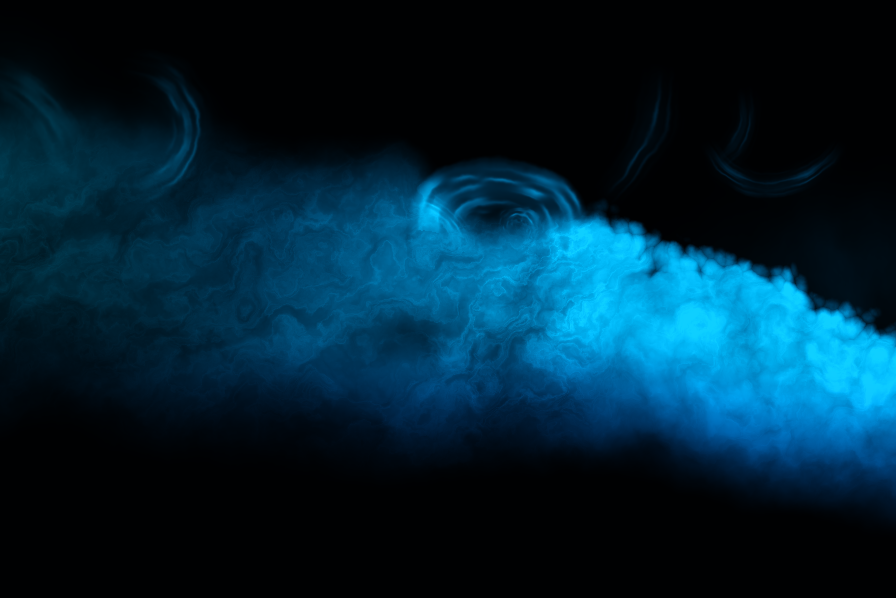
Give the GLSL for this background, as a Shadertoy shader.

```glsl
const vec3 NIGHT = vec3(0.0, 0.003, 0.007);
const vec3 TEAL_TINT = vec3(0.0, 1.0, 0.82);
const vec3 BLUE_TINT = vec3(0.0, 0.84, 1.04);
const float WARP = 0.10;          // large swirl of the smoke
const float PUFF_HEIGHT = 0.075;  // size of the billows on the right
const float PEAK_GREEN = 0.77;
const float FILAMENTS = 0.42;     // strength of the fine threads

float hash(vec2 p) {
    vec3 h = fract(vec3(p.xyx) * 0.1031);
    h += dot(h, h.yzx + 33.33);
    return fract((h.x + h.y) * h.z);
}
float noise(vec2 p) {
    vec2 cell = floor(p), f = fract(p), e = vec2(0.0, 1.0);
    f = f * f * (3.0 - 2.0 * f);
    return mix(mix(hash(cell), hash(cell + e.yx), f.x),
               mix(hash(cell + e), hash(cell + e.yy), f.x), f.y);
}
float fbm(vec2 p) {
    float sum = 0.0, weight = 0.5;
    for (int i = 0; i < 6; i++) {
        sum += weight * noise(p);
        p = mat2(1.6, 1.2, -1.2, 1.6) * p + 17.3;
        weight *= 0.5;
    }
    return sum;
}
// Rounded lumps: one at the middle of each cell
float lumps(vec2 p) {
    float nearest = 1.0;
    for (int i = 0; i < 9; i++) {
        vec2 cell = floor(p) + vec2(i % 3 - 1, i / 3 - 1);
        vec2 d = p - cell - vec2(hash(cell), hash(cell + 41.7));
        nearest = min(nearest, dot(d, d));
    }
    return 1.0 - nearest;
}
// Thin bright creases
float threads(vec2 p) {
    float a = 1.0 - abs(2.0 * fbm(p) - 0.98);
    float b = 1.0 - abs(2.0 * fbm(p * 1.9 + 31.0) - 0.98);
    return 0.5 * (pow(a, 5.0) + pow(b, 5.0));
}
float topEdge(float x) {
    return 0.79 - 0.08 * smoothstep(0.1, 0.5, x) - 0.07 * smoothstep(0.66, 0.8, x)
         - 0.075 * smoothstep(1.01, 1.1, x) - 0.14 * smoothstep(1.2, 1.55, x);
}
float bottomEdge(float x) {
    return 0.29 - 0.06 * smoothstep(0.0, 0.4, x) - 0.07 * smoothstep(0.95, 1.5, x);
}
float glow(vec2 p, vec2 centre, vec2 size) {
    vec2 d = (p - centre) / size;
    return exp(-dot(d, d));
}
// Curved bundle of strands, centred on a direction and fading at both ends
float arc(vec2 p, vec2 centre, float radius, float angle, float span, float width) {
    vec2 d = p - centre;
    float r = length(d);
    float turn = acos(clamp(dot(d / max(r, 0.001), vec2(cos(angle), sin(angle))), -1.0, 1.0));
    float offset = (r - radius) / width;
    float strand = noise(vec2(offset * 3.5 + 20.0, turn * 2.5 + radius * 90.0));
    return exp(-offset * offset) * (0.25 + 1.3 * strand * strand)
         * (1.0 - smoothstep(span * 0.2, span, turn));
}
float cloud(vec2 p, vec2 warp, vec2 curl) {
    vec2 q = p + WARP * warp + 0.02 * curl;
    vec2 b = p + 0.03 * warp + 0.03 * curl;
    float right = smoothstep(0.93, 1.06, p.x);
    float billow = 0.6 * lumps(b * 17.0) + 0.4 * lumps(b * 41.0);

    // Crisp and lumpy on the right, misty on the left
    float lift = right * (PUFF_HEIGHT * (billow - 0.7) + 0.05 * (fbm(p * 13.0) - 0.45));
    float depth = topEdge(p.x) + lift - mix(q.y, b.y, right);
    float softness = mix(0.13, 0.032, smoothstep(0.5, 1.05, p.x));
    float rise = smoothstep(-softness * 0.5, softness, depth);
    float base = bottomEdge(q.x);
    float fall = smoothstep(base - 0.05, base + 0.26, q.y);

    // Drawn out veils, mottling and threads
    vec2 along = mat2(0.91, -0.42, 0.42, 0.91) * q;
    float veil = smoothstep(0.2, 0.75, fbm(along * vec2(5.0, 10.0) + 1.5 * warp));
    float mottle = fbm(q * 19.0 + 2.0 * curl) - 0.48;
    float density = mix(0.68, 1.05, veil) + 0.5 * mottle;
    density += FILAMENTS * (threads(along * vec2(6.0, 17.0) + 2.0 * curl) - 0.4);
    float puffy = 0.74 + 0.26 * veil + 0.45 * (billow - 0.72) + 0.4 * mottle;
    density = mix(density, puffy, right * 0.7);
    float strength = 0.22 + 0.86 * pow(smoothstep(0.1, 1.3, p.x), 1.4);
    float pocket = 1.0 - 0.5 * glow(q, vec2(0.68, 0.44), vec2(0.08, 0.04));
    return rise * fall * density * strength * pocket;
}
float wisps(vec2 p, vec2 warp, vec2 curl) {
    vec2 q = p + 0.05 * warp + 0.012 * curl;
    // Domed curl with thin strands, and its small eye
    vec2 d = (q - vec2(0.835, 0.61)) * vec2(0.85, 1.0);
    float r = length(d);
    float strand = noise(vec2(r * 130.0, 2.0 * atan(d.y, d.x) + 20.0));
    float dome = (1.0 - smoothstep(0.118, 0.136, r)) * smoothstep(0.02, 0.09, r);
    float sum = dome * smoothstep(-0.04, 0.04, d.y) * (0.16 + 0.5 * strand * strand * strand);
    sum += 0.32 * arc(q, vec2(0.87, 0.625), 0.024, 1.2, 2.8, 0.012);
    sum += 0.32 * arc(q, vec2(0.7, 0.58), 0.07, 0.9, 1.1, 0.016);

    // Left plume and hook
    float ragged = 0.3 + 1.4 * fbm(q * vec2(14.0, 9.0));
    float haze = 0.12 * glow(q, vec2(0.0, 0.76), vec2(0.11, 0.12));
    haze += 0.09 * arc(q, vec2(-0.04, 0.72), 0.16, 0.7, 1.3, 0.03);
    haze += 0.2 * arc(q, vec2(0.215, 0.785), 0.105, -0.15, 1.8, 0.024);
    haze += 0.1 * glow(q, vec2(0.24, 0.75), vec2(0.09, 0.06));

    // Loose threads above the bright end
    haze += 0.2 * arc(q, vec2(1.3, 0.83), 0.14, -1.65, 1.1, 0.014);
    haze += 0.14 * arc(q, vec2(0.77, 0.9), 0.34, -0.4, 0.42, 0.022);
    haze += 0.1 * arc(q, vec2(1.13, 0.83), 0.12, -0.35, 0.7, 0.016);
    return sum + ragged * (haze + 0.07 * glow(q, vec2(1.45, 0.54), vec2(0.2, 0.1)));
}
void mainImage(out vec4 fragColor, in vec2 fragCoord) {
    vec2 p = fragCoord / iResolution.xy * vec2(1.5, 1.0);
    vec2 warp = vec2(fbm(p * 5.0 + 3.1), fbm(p * 5.0 + 23.7)) - 0.5;
    vec2 curl = vec2(fbm(p * 17.0 + 51.0), fbm(p * 17.0 + 83.0)) - 0.5;
    float light = max(cloud(p, warp, curl), 0.0);
    light += wisps(p, warp, curl) * (1.0 - 0.6 * min(light, 1.0));
    // Teal haze on the left, deeper blue underneath
    float green = PEAK_GREEN * min(light, 1.05);
    vec3 color = vec3(0.0, green, green * (1.67 - 0.47 * green));
    float under = 1.0 - smoothstep(0.02, 0.24, p.y - bottomEdge(p.x));
    color *= mix(vec3(1.0), TEAL_TINT, 0.8 - 0.8 * smoothstep(0.0, 0.5, p.x));
    color *= mix(vec3(1.0), BLUE_TINT, under);
    color.r = 0.06 * smoothstep(0.9, 1.1, light);
    fragColor = vec4(clamp(color + NIGHT, 0.0, 1.0), 1.0);
}
```
